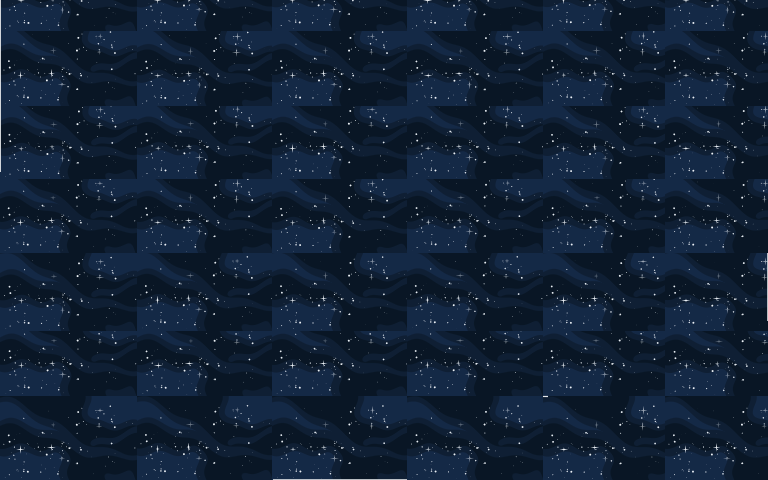
Give the GLSL for this pattern, as a Shadertoy shader.

```glsl
// Night sky patchwork: one tile of layered navy clouds and scattered stars,
// laid in uneven columns and rows so that some tiles are cropped at the seams.
// Clouds are warped distance shapes; stars come from a hashed loop.

const float CANVAS_HEIGHT = 480.0;   // working units per canvas height
const int STAR_COUNT = 108;
const vec3 NIGHT = vec3(0.035, 0.088, 0.145);
const vec3 HAZE  = vec3(0.058, 0.122, 0.205);
const vec3 CLOUD = vec3(0.080, 0.160, 0.275);
const vec3 STAR  = vec3(0.93, 0.95, 0.97);
const vec3 PAPER = vec3(0.90, 0.91, 0.92);

// Left edges of the columns and lower edges of the rows
const float COLUMNS[6] = float[6](0.0, 137.0, 272.0, 407.0, 543.0, 665.0);
const float ROWS[7] = float[7](0.0, 84.0, 149.0, 227.0, 301.0, 374.0, 449.0);

float hash(float n) {
    return fract(sin(n * 127.1 + 3.7) * 43758.5453);
}

vec2 hash2(float n) {
    return vec2(hash(n), hash(n + 211.3));
}

float fill(float d, float aa) {
    return clamp(0.5 - d / aa, 0.0, 1.0);
}

float roundBox(vec2 p, vec2 halfSize, float r) {
    vec2 q = abs(p) - halfSize + r;
    return length(max(q, 0.0)) + min(max(q.x, q.y), 0.0) - r;
}

float capsule(vec2 p, vec2 a, vec2 b, float r) {
    vec2 ab = b - a;
    float t = clamp(dot(p - a, ab) / dot(ab, ab), 0.0, 1.0);
    return length(p - a - ab * t) - r;
}

// Offset from the centre of the stream that falls from left to right
float streamOffset(vec2 p) {
    float centre = 68.0 - 43.0 * smoothstep(0.0, 115.0, p.x) + 3.0 * sin(p.x * 0.13);
    return abs(p.y - centre) * 0.85;
}

vec3 clouds(vec2 p, float aa) {
    vec2 w = p + vec2(2.0 * sin(p.y * 0.21), 2.6 * sin(p.x * 0.17 + 0.8));
    float bank = roundBox(w - vec2(18.0, 3.0), vec2(43.0, 23.0), 9.0);
    float corner = roundBox(w - vec2(127.0, 75.0), vec2(37.0, 17.0), 9.0);
    float stream = streamOffset(p);

    // Haze around each cloud, a slanting wisp and a low hump
    float haze = min(bank - 7.0 - 1.5 * sin(p.x * 0.11), corner - 6.0);
    haze = min(haze, stream - mix(12.0, 2.0, clamp(p.x / 125.0, 0.0, 1.0)));
    haze = min(haze, capsule(w, vec2(96.0, 35.0), vec2(138.0, 49.0), 3.2));
    haze = min(haze, roundBox(w - vec2(121.0, 0.0), vec2(15.0, 8.0), 7.0));

    float light = min(bank, corner);
    light = min(light, stream - mix(8.0, -3.0, p.x / 80.0));

    vec3 col = mix(NIGHT, HAZE, fill(haze, aa));
    return mix(col, CLOUD, fill(light, aa));
}

// Stars gather over the dark lane, the low bank and the right side
vec2 starPosition(float i) {
    float group = mod(i, 4.0);
    vec2 spread = 2.0 * hash2(i) - 1.0;
    if (group < 1.0) return vec2(38.0, 38.0) + spread * vec2(37.0, 9.0);
    if (group < 2.0) return vec2(35.0, 15.0) + spread * vec2(30.0, 14.0);
    if (group < 3.0) return vec2(106.0, 42.0) + spread * vec2(30.0, 32.0);
    return vec2(70.0, 38.0) + spread * vec2(66.0, 36.0);
}

float stars(vec2 p, float aa) {
    float glow = 0.0;
    for (int k = 0; k < STAR_COUNT; k++) {
        float i = float(k);
        vec2 q = abs(p - starPosition(i));
        float size = hash(i + 57.0);
        float d = length(q) - mix(0.12, 0.95, size * size);
        // An occasional four-pointed sparkle
        if (k % 19 == 4) d = (min(q.x + 5.0 * q.y, 5.0 * q.x + q.y) - 2.6) / 4.0;
        glow = max(glow, fill(d, aa) * mix(0.4, 1.0, size));
    }
    return glow;
}

// Slivers of bare paper where the patchwork falls short
float gaps(vec2 p, vec2 canvas, float aa) {
    float d = roundBox(p - vec2(0.0, 394.0), vec2(0.9, 86.0), 0.0);
    d = min(d, roundBox(p - vec2(canvas.x, 193.0), vec2(0.8, 34.0), 0.0));
    d = min(d, roundBox(p - vec2(340.0, 0.0), vec2(67.0, 0.8), 0.0));
    d = min(d, roundBox(p - vec2(545.5, 83.5), vec2(2.5, 0.6), 0.0));
    return fill(d, aa);
}

void mainImage(out vec4 fragColor, in vec2 fragCoord) {
    float aa = CANVAS_HEIGHT / iResolution.y;
    vec2 p = fragCoord * aa;

    // Find the tile and its lower left corner
    vec2 corner = vec2(0.0);
    for (int c = 0; c < 6; c++) if (p.x >= COLUMNS[c]) corner.x = COLUMNS[c];
    for (int r = 0; r < 7; r++) if (p.y >= ROWS[r]) corner.y = ROWS[r];

    // Tiles sit slightly off their places
    vec2 shift = hash2(corner.x * 0.37 + corner.y * 0.73) - 0.5;
    vec2 local = p - corner + shift;

    vec3 col = clouds(local, aa);
    col = mix(col, STAR, stars(local, aa));
    col = mix(col, PAPER, gaps(p, iResolution.xy * aa, aa));
    fragColor = vec4(col, 1.0);
}
```
